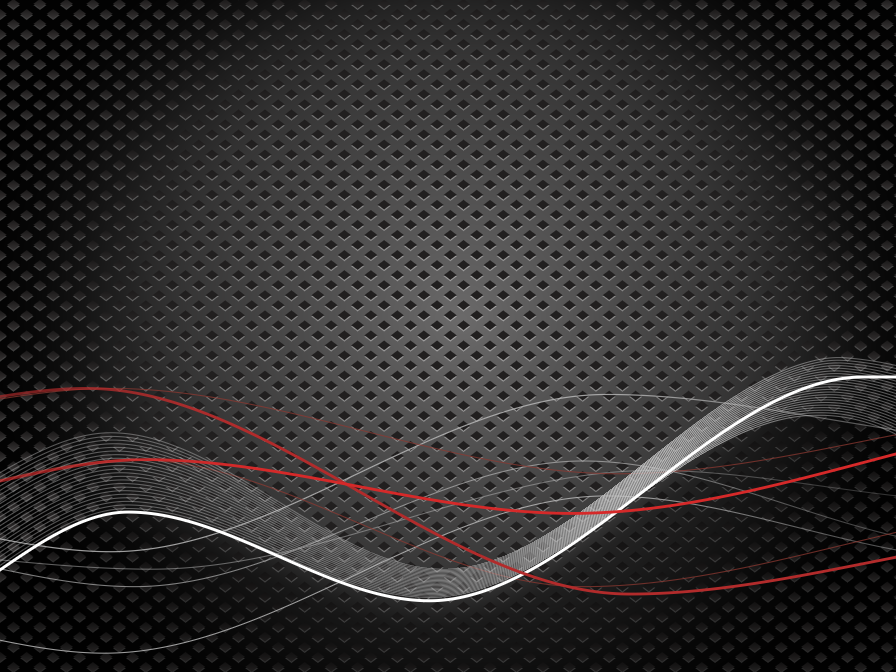
Write a Shadertoy shader that draws this background.

```glsl
// Dark perforated metal lit by a soft central glow, crossed by flowing waves.
// Holes come from a skewed integer lattice; every wave is a sum of smoothstep
// swells between its crests and troughs. Units: canvas height = 1.

// Height at x of a curve easing through four turning points.
float swell(float x, vec2 a, vec2 b, vec2 c, vec2 d) {
    return a.y + (b.y - a.y) * smoothstep(a.x, b.x, x)
               + (c.y - b.y) * smoothstep(b.x, c.x, x)
               + (d.y - c.y) * smoothstep(c.x, d.x, x);
}

// Antialiased coverage; lines thinner than a pixel fade instead of breaking.
float lineCover(float dist, float halfWidth) {
    float px = 1.0 / iResolution.y;
    float w = max(halfWidth, 0.5 * px);
    return clamp((w - dist) / px + 0.5, 0.0, 1.0) * halfWidth / w;
}

float stroke(vec2 p, float halfWidth, vec2 a, vec2 b, vec2 c, vec2 d) {
    float y = swell(p.x, a, b, c, d);
    float slope = (swell(p.x + 0.002, a, b, c, d) - y) / 0.002;
    return lineCover(abs(p.y - y) * inversesqrt(1.0 + slope * slope), halfWidth);
}

// Coverage of a diamond hole in lattice coordinates.
float hole(vec2 v) {
    float blur = 42.0 / iResolution.y;
    return clamp((0.24 - max(abs(v.x), abs(v.y))) / blur + 0.5, 0.0, 1.0);
}

vec3 perforatedMetal(vec2 p) {
    float r = length((p - vec2(0.687, 0.525)) * vec2(0.95, 1.0));
    float glow = max(0.41 - 0.53 * r, 0.0) * smoothstep(0.72, 0.38, r);
    vec3 color = vec3(1.0, 0.99, 0.99) * (glow + 0.008);

    // Staggered diamonds, each with a lit lower rim
    vec2 q = (p - vec2(0.611, 0.516)) / vec2(0.0394, 0.0299);
    vec2 v = fract(vec2(q.x + q.y, q.x - q.y) + 0.5) - 0.5;
    float inside = hole(v);
    float rim = max(hole(v + vec2(0.07, -0.07)) - inside, 0.0);
    float shade = 0.125 + 0.03 * smoothstep(0.4, 0.75, r) - 0.12 * (v.x - v.y) * smoothstep(0.3, 0.7, r);
    color = mix(color, shade * vec3(1.04, 0.98, 0.98), inside);
    return color + 0.24 * rim;
}

// Bundle of fine lines spanning two swells, dense where they pinch together.
float ribbon(vec2 p) {
    vec2 edge[2];
    for (int i = 0; i < 2; i++) {
        float x = p.x + 0.002 * float(i);
        float top = swell(x, vec2(-0.226, 0.201), vec2(0.165, 0.356), vec2(0.66, 0.153), vec2(1.259, 0.469));
        float low = swell(x, vec2(-0.208, 0.054), vec2(0.191, 0.238), vec2(0.64, 0.111), vec2(1.215, 0.382));
        float droop = pow(max(x - 1.22, 0.0), 2.0);
        edge[i] = vec2(low - 2.2 * droop, top - droop);
    }
    float span = edge[0].y - edge[0].x;
    float k = (p.y - edge[0].x) / span;
    float slope = (mix(edge[1].x, edge[1].y, k) - p.y) / 0.002;
    float n = 22.0;
    float dist = abs(fract(k * n + 0.5) - 0.5) * span / n * inversesqrt(1.0 + slope * slope);
    float within = step(-0.5 / n, k) * step(k, 1.0 + 0.5 / n);
    float pinch = exp(-pow((p.x - 0.95) / 0.18, 2.0));
    return within * lineCover(dist, 0.0008) * (0.42 + 0.5 * pinch);
}

void mainImage(out vec4 fragColor, in vec2 fragCoord) {
    vec2 p = fragCoord / iResolution.y;
    vec3 color = perforatedMetal(p);

    // Shadow beneath the main wave
    vec2 a = vec2(-0.208, 0.054), b = vec2(0.191, 0.238), c = vec2(0.639, 0.106), d = vec2(1.285, 0.439);
    float below = swell(p.x, a, b, c, d) - p.y;
    color *= 1.0 - 0.35 * smoothstep(-0.02, 0.05, below);

    // Thin silver threads
    float silver = stroke(p, 0.0009, vec2(-0.26, 0.236), vec2(0.165, 0.179), vec2(0.903, 0.413), vec2(1.56, 0.34));
    silver = max(silver, 0.8 * stroke(p, 0.0008, vec2(-0.26, 0.193), vec2(0.2, 0.127), vec2(0.868, 0.314), vec2(1.476, 0.184)));
    silver = max(silver, stroke(p, 0.0008, vec2(-0.26, 0.089), vec2(0.156, 0.028), vec2(0.903, 0.262), vec2(1.476, 0.167)));
    silver = max(silver, 0.6 * stroke(p, 0.0008, vec2(-0.26, 0.184), vec2(0.226, 0.153), vec2(0.972, 0.3), vec2(1.476, 0.253)));
    color = mix(color, vec3(0.72), silver * mix(0.85, 0.45, smoothstep(0.85, 1.3, p.x)));

    // Faint red threads
    float ember = stroke(p, 0.0008, vec2(-0.26, 0.375), vec2(0.165, 0.422), vec2(0.92, 0.295), vec2(1.65, 0.392));
    ember = max(ember, stroke(p, 0.0008, vec2(-0.226, 0.25), vec2(0.2, 0.316), vec2(0.868, 0.127), vec2(1.65, 0.253)));
    color = mix(color, vec3(0.55, 0.22, 0.19), 0.75 * ember);

    // Ribbon, bright main wave and the two red waves
    color = mix(color, vec3(0.78), ribbon(p));
    color = mix(color, vec3(1.0), stroke(p, 0.0022, a, b, c, d));
    float red = stroke(p, 0.0021, vec2(-0.26, 0.375), vec2(0.13, 0.422), vec2(0.9375, 0.116), vec2(1.65, 0.21));
    color = mix(color, vec3(0.7, 0.17, 0.17), red * mix(0.65, 1.0, smoothstep(0.0, 0.4, p.x)));
    red = stroke(p, 0.0021, vec2(-0.226, 0.25), vec2(0.217, 0.316), vec2(0.851, 0.236), vec2(1.736, 0.392));
    color = mix(color, vec3(0.84, 0.16, 0.16), red * mix(0.65, 1.0, smoothstep(0.0, 0.4, p.x)));

    fragColor = vec4(color, 1.0);
}
```
